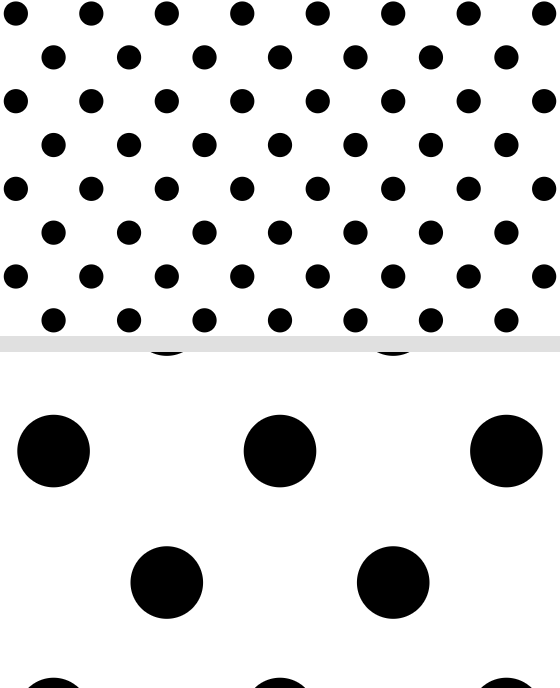
Top: the whole. Bottom: its middle third, enlarged.
Reproduce this pattern procedurally as a WebGL 2 fragment shader.

```glsl
#version 300 es
precision highp float;

uniform vec2 u_resolution;
out vec4 fragColor;

// All lengths are fractions of the canvas width.
const vec2 DOT_SPACING = vec2(0.13477, 0.07826);
const vec2 LATTICE_ORIGIN = vec2(0.5, 0.0280);
const float DOT_RADIUS = 0.0216;

const vec3 PAPER = vec3(1.0);
const vec3 INK = vec3(0.0);

// Offset from the nearest dot centre, odd rows shifted by half a step.
vec2 staggeredCell(vec2 p, vec2 spacing) {
    float row = floor(p.y / spacing.y + 0.5);
    float shift = 0.5 * mod(row, 2.0);
    float column = floor(p.x / spacing.x - shift + 0.5);
    return p - spacing * vec2(column + shift, row);
}

float circleDistance(vec2 p, float radius) {
    return length(p) - radius;
}

// Coverage of a shape, blended across one pixel at its edge.
float fillMask(float dist, float pixel) {
    return clamp(0.5 - dist / pixel, 0.0, 1.0);
}

void main() {
    float pixel = 1.0 / u_resolution.x;
    vec2 p = gl_FragCoord.xy * pixel - LATTICE_ORIGIN;

    // Staggered polka dots
    vec2 cell = staggeredCell(p, DOT_SPACING);
    float dots = fillMask(circleDistance(cell, DOT_RADIUS), pixel);

    fragColor = vec4(mix(PAPER, INK, dots), 1.0);
}
```
